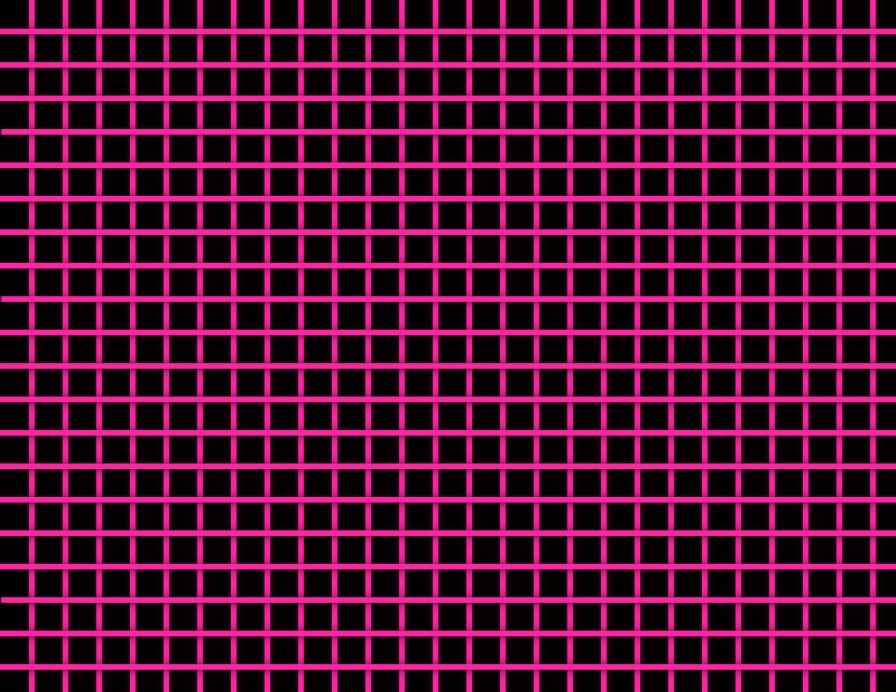
This pattern is drawn by a Shadertoy shader. Its source:

```glsl
// Neon pink square grid on black, with glowing bars and soft shading at the crossings.

const vec3 BLACK = vec3(0.012, 0.0, 0.008);
const vec3 PINK = vec3(0.97, 0.16, 0.625);
const vec3 DEEP_PINK = vec3(0.40, 0.05, 0.25);

// Lengths are fractions of the canvas height.
const vec2 PITCH = vec2(0.04862, 0.04833);
const vec2 FIRST_LINE = vec2(0.0460, 0.0362);
const vec2 LAST_INDEX = vec2(25.0, 19.0);
const float HALF_WIDTH = 0.0040;

float hash(float n) {
    return fract(sin(n * 91.73 + 4.1) * 4375.85);
}

// Index of the closest bar on each axis.
vec2 nearestLine(vec2 p) {
    return clamp(round((p - FIRST_LINE) / PITCH), vec2(0.0), LAST_INDEX);
}

// Antialiased coverage for a signed edge distance.
float coverage(float edge, float pixel) {
    return clamp(0.5 - edge / pixel, 0.0, 1.0);
}

float falloff(float edge, float reach) {
    return exp(-max(edge, 0.0) / reach);
}

void mainImage(out vec4 fragColor, in vec2 fragCoord) {
    vec2 p = fragCoord / iResolution.y;
    float pixel = 1.0 / iResolution.y;

    vec2 index = nearestLine(p);
    vec2 offset = p - FIRST_LINE - index * PITCH;
    vec2 edge = abs(offset) - HALF_WIDTH;

    // Faint halo, slightly wider to the right of each upright.
    float sideReach = offset.x > 0.0 ? 0.0031 : 0.0024;
    float halo = max(0.62 * falloff(edge.x, sideReach),
                     0.50 * falloff(edge.y, 0.0019));
    vec3 color = mix(BLACK, DEEP_PINK, halo);

    // Uprights darken beside each crossbar, more strongly underneath.
    float strength = offset.y < 0.0 ? 0.78 : 0.60;
    strength *= mix(0.85, 1.1, hash(index.y));
    float shade = strength * falloff(edge.y, 0.0055);
    vec3 upright = mix(PINK, DEEP_PINK, shade);
    color = mix(color, upright, coverage(edge.x, pixel));

    // Crossbars lie on top; a few begin just inside the left border.
    float start = 0.002 * step(0.8, hash(index.y + 7.0));
    float inside = start > 0.0 ? coverage(start - p.x, pixel) : 1.0;
    color = mix(color, PINK, coverage(edge.y, pixel) * inside);

    fragColor = vec4(color, 1.0);
}
```
